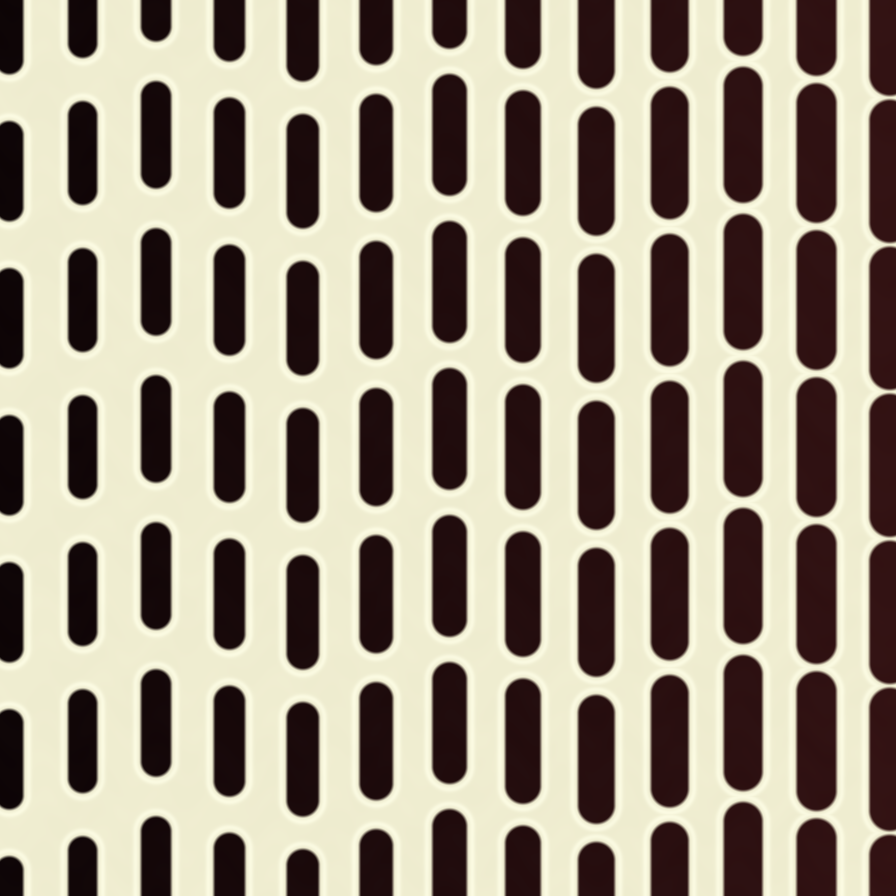
Reproduce this pattern procedurally as a WebGL 1 fragment shader.

```glsl
precision highp float;
// Columns of upright rounded slots on cream, widening, lengthening and warming
// to the right. Each column is a repeated capsule distance field, shifted up or
// down in a four-column wave, with a soft edge and a pale halo around it.

uniform vec2 u_resolution;

#define PITCH vec2(0.0819, 0.1641)         // column and row spacing
#define ORIGIN vec2(0.0104, 0.0087)        // centre of the first slot, unshifted
#define WAVE_HEIGHT 0.0203                 // vertical shift of the columns
#define HALF_SIZE vec2(0.0157, 0.0559)     // slot half size in the first column
#define GROWTH vec2(0.0006, 0.0020)        // added half size per column
#define EDGE_SOFTNESS 0.0024
#define HALO_OFFSET 0.0060
#define HALO_WIDTH 0.0032
#define CREAM vec3(0.937, 0.928, 0.815)
#define HALO_COLOR vec3(1.0, 1.0, 0.91)
#define DARK_LEFT vec3(0.055, 0.020, 0.025)
#define DARK_RIGHT vec3(0.198, 0.072, 0.075)

const float HALF_PI = 1.5707963;
const float LAST_COLUMN = 12.0;

// Signed distance to an upright capsule with the given half size.
float capsuleDistance(vec2 p, vec2 halfSize) {
  p.y -= clamp(p.y, halfSize.x - halfSize.y, halfSize.y - halfSize.x);
  return length(p) - halfSize.x;
}

// Faint uneven tone from layered sines, about -1 to 1.
float mottle(vec2 p) {
  float broad = sin(p.x * 61.0 + 2.0 * sin(p.y * 37.0));
  float fine = sin(p.y * 143.0 + 2.0 * sin(p.x * 97.0));
  return 0.6 * broad + 0.4 * fine;
}

void main() {
  vec2 uv = gl_FragCoord.xy / u_resolution.y;

  // Nearest column, then the nearest slot within it.
  float column = floor((uv.x - ORIGIN.x) / PITCH.x + 0.5);
  vec2 p = uv - ORIGIN;
  p.x -= column * PITCH.x;
  p.y += WAVE_HEIGHT * cos(column * HALF_PI);
  p.y = (fract(p.y / PITCH.y + 0.5) - 0.5) * PITCH.y;
  float d = capsuleDistance(p, HALF_SIZE + GROWTH * column);

  // Cream ground with a pale halo just outside each slot.
  float haloPosition = (d - HALO_OFFSET) / HALO_WIDTH;
  vec3 color = mix(CREAM, HALO_COLOR, 0.7 * exp(-haloPosition * haloPosition));

  // Dark slot, one tone per column.
  float soft = max(EDGE_SOFTNESS, 0.75 / u_resolution.y);
  vec3 dark = mix(DARK_LEFT, DARK_RIGHT, clamp(column / LAST_COLUMN, 0.0, 1.0));
  color = mix(dark, color, smoothstep(-soft, soft, d));

  gl_FragColor = vec4(color + 0.004 * mottle(uv), 1.0);
}
```
